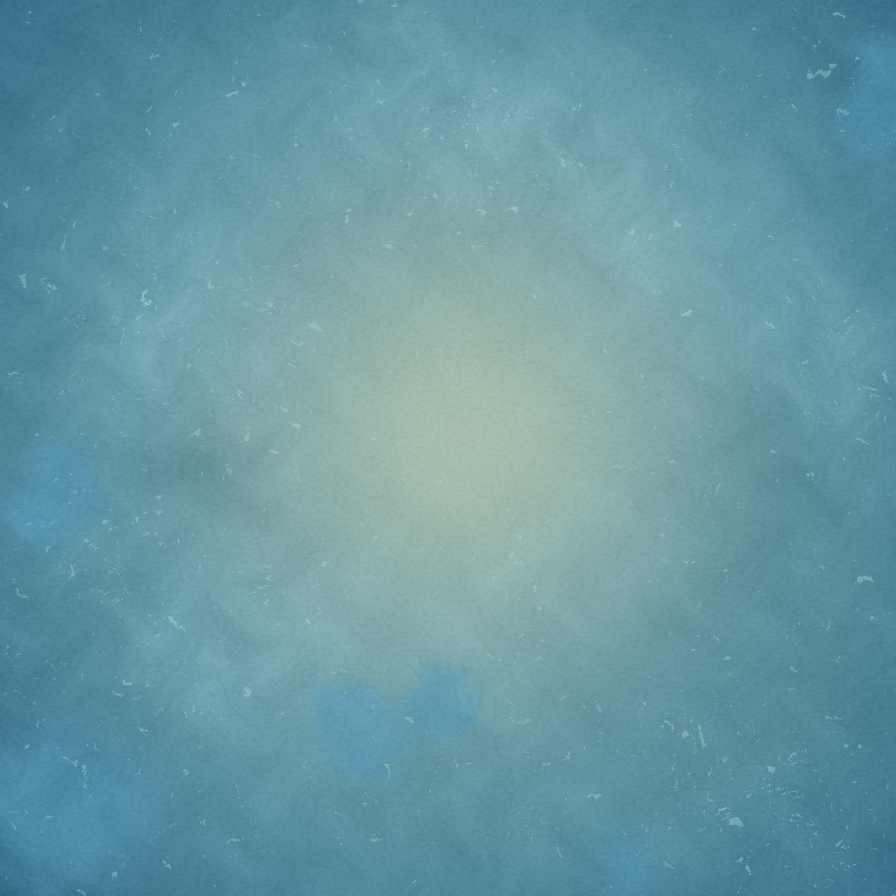
Write a WebGL 1 fragment shader that draws this background.

```glsl
precision highp float;
// Weathered teal paper with a pale off-centre glow, blue stains and scattered flecks.

uniform vec2 u_resolution;

#define GLOW_CENTER vec2(0.52, 0.515)
#define MOTTLE 0.030
#define STAIN_WARP 0.028
#define GRAIN_SCALE 210.0
#define GRAIN 0.034
#define FLECK_SCALE 38.0
#define FLECK_STRENGTH 0.24

const vec3 GLOW = vec3(0.655, 0.745, 0.675);
const vec3 SAGE = vec3(0.540, 0.680, 0.670);
const vec3 TEAL = vec3(0.400, 0.605, 0.655);
const vec3 DEEP = vec3(0.285, 0.505, 0.590);
const vec3 EDGE = vec3(0.190, 0.410, 0.520);
const vec3 BLUE = vec3(0.330, 0.590, 0.720);
const vec3 MIST = vec3(0.530, 0.710, 0.740);
const vec3 MOSS = vec3(0.310, 0.500, 0.530);
const vec3 FLECK = vec3(0.710, 0.860, 0.850);

vec2 hash2(vec2 p) {
  vec3 q = fract(p.xyx * vec3(0.1031, 0.1030, 0.0973));
  q += dot(q, q.yzx + 33.33);
  return fract((q.xx + q.yz) * q.zy);
}

// Layered sines, folded and rotated at each octave.
float clouds(vec2 p) {
  float sum = 0.0;
  float amp = 0.5;
  for (int i = 0; i < 7; i++) {
    p += 0.7 * sin(p.yx * 1.3 + vec2(1.7, 4.1));
    sum += amp * sin(p.x) * cos(p.y);
    p = mat2(1.36, 1.02, -1.02, 1.36) * p + 2.3;
    amp *= 0.66;
  }
  return sum;
}

// Distance to the nearest scattered cell point.
float cellular(vec2 p) {
  vec2 cell = floor(p);
  float nearest = 2.0;
  for (int y = -1; y <= 1; y++) {
    for (int x = -1; x <= 1; x++) {
      vec2 c = cell + vec2(float(x), float(y));
      nearest = min(nearest, length(c + hash2(c) - p));
    }
  }
  return nearest;
}

// Soft elliptical spot, one at its centre.
float spot(vec2 p, vec2 center, vec2 size) {
  vec2 d = (p - center) / size;
  return exp(-dot(d, d));
}

// Flecks of mixed size; density sets the share of occupied cells.
float flecks(vec2 p, float density, float pixel) {
  float sum = 0.0;
  float scale = FLECK_SCALE;
  for (int i = 0; i < 4; i++) {
    vec2 q = p * scale + 17.0 * float(i);
    vec2 cell = floor(q);
    vec2 pick = hash2(cell + 91.0);
    vec2 center = 0.25 + 0.5 * hash2(cell);
    float radius = mix(0.04, 0.17, pick.y * pick.y);
    float soft = pixel * scale;
    float dist = length(fract(q) - center);
    float disc = 1.0 - smoothstep(radius - soft * 0.5, radius + soft, dist);
    sum += disc * step(pick.x, density) * (0.4 + 0.6 * pick.y);
    scale *= 1.55;
  }
  return min(sum, 1.5);
}

void main() {
  vec2 uv = gl_FragCoord.xy / u_resolution;
  float pixel = 1.0 / min(u_resolution.x, u_resolution.y);
  float broad = clouds(uv * 9.0 + 3.0);
  float fine = clouds(uv * 38.0 + 11.0);
  vec2 ragged = uv + STAIN_WARP * vec2(broad + 0.5 * fine, clouds(uv.yx * 17.0 + 7.0));

  // Glow falling off to dark corners
  float r = length((uv - GLOW_CENTER) * vec2(1.0, 0.96)) + 0.012 * broad;
  vec3 color = mix(GLOW, SAGE, smoothstep(0.0, 0.22, r));
  color = mix(color, TEAL, smoothstep(0.14, 0.42, r));
  color = mix(color, DEEP, smoothstep(0.34, 0.58, r));
  color = mix(color, EDGE, smoothstep(0.52, 0.76, r));

  // Dark mossy washes
  float moss = spot(ragged, vec2(0.86, 0.44), vec2(0.10, 0.15))
    + spot(ragged, vec2(0.49, 0.16), vec2(0.07, 0.08))
    + spot(ragged, vec2(0.80, 0.20), vec2(0.19, 0.12))
    + spot(ragged, vec2(0.18, 0.47), vec2(0.07, 0.05));
  color = mix(color, MOSS, 0.38 * min(moss, 1.0));

  // Pale mist in the upper half and along the left
  float mist = spot(ragged, vec2(0.60, 0.86), vec2(0.13, 0.08))
    + spot(ragged, vec2(0.44, 0.95), vec2(0.07, 0.07))
    + spot(ragged, vec2(0.70, 0.75), vec2(0.09, 0.10))
    + spot(ragged, vec2(0.94, 0.60), vec2(0.07, 0.07))
    + spot(ragged, vec2(0.21, 0.63), vec2(0.10, 0.07))
    + spot(ragged, vec2(0.28, 0.27), vec2(0.14, 0.09));
  color = mix(color, MIST, clamp(mist, 0.0, 1.0) * (0.26 + 0.16 * fine));

  // Blue stains with ragged rims
  float blue = spot(ragged, vec2(0.07, 0.45), vec2(0.055, 0.07))
    + spot(ragged, vec2(0.51, 0.22), vec2(0.045, 0.045))
    + spot(ragged, vec2(0.40, 0.18), vec2(0.06, 0.05))
    + spot(ragged, vec2(0.98, 0.89), vec2(0.05, 0.07))
    + spot(ragged, vec2(0.08, 0.09), vec2(0.11, 0.10))
    + 0.7 * spot(ragged, vec2(0.70, 0.04), vec2(0.06, 0.05));
  color = mix(color, BLUE, 0.55 * smoothstep(0.15, 0.75, blue));

  // Mottling and paper grain
  color += MOTTLE * (0.7 * broad + 0.8 * fine) * smoothstep(0.0, 0.4, r + 0.1);
  color += GRAIN * (0.45 - cellular(uv * vec2(0.8, 1.2) * GRAIN_SCALE));

  // Flecks gathered in drifts
  float drift = spot(uv, vec2(0.20, 0.34), vec2(0.15, 0.17))
    + spot(uv, vec2(0.82, 0.11), vec2(0.14, 0.09))
    + spot(uv, vec2(0.21, 0.63), vec2(0.11, 0.08))
    + spot(uv, vec2(0.52, 0.83), vec2(0.14, 0.09))
    + 0.7 * spot(uv, vec2(0.93, 0.60), vec2(0.08, 0.10));
  float density = 0.045 + 0.20 * drift * (0.75 + 0.5 * broad);
  float amount = flecks(ragged, density, pixel) * FLECK_STRENGTH;
  color = mix(color, FLECK, clamp(amount * 1.6, 0.0, 0.8));

  gl_FragColor = vec4(clamp(color, 0.0, 1.0), 1.0);
}
```
